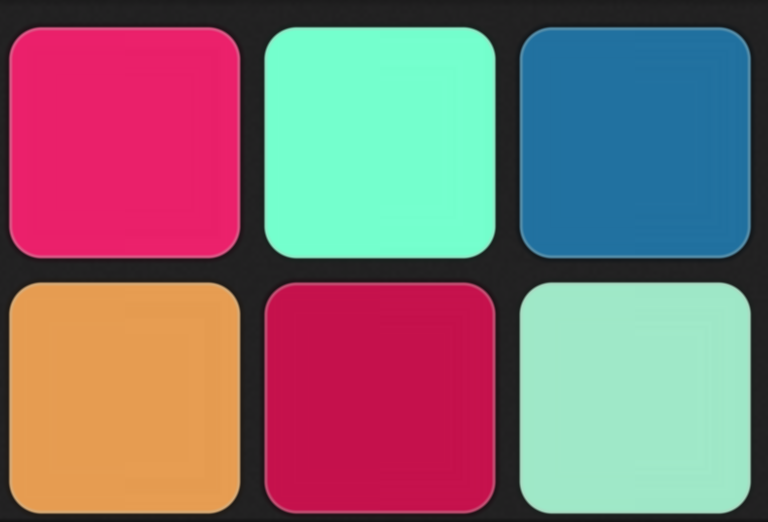
This pattern is drawn by a WebGL 2 fragment shader. Its source:

```glsl
#version 300 es
precision highp float;
// Six flat rounded tiles, three across and two down, on a charcoal ground.
// Each tile is a rounded-box distance field with a thin pale rim, a dark
// tinted halo outside it, and faint square banding. Unit: canvas height.

uniform vec2 u_resolution;
out vec4 outColor;

const vec2  GRID         = vec2(3.0, 2.0);
const float PITCH        = 0.489;              // distance between tile centres
const float HALF_SIZE    = 0.2212;             // half the side of a tile
const float RADIUS       = 0.062;              // corner radius
const vec2  GRID_SHIFT   = vec2(-0.0077, -0.018); // grid centre from canvas centre
const float SOFTNESS     = 0.0030;             // edge blur
const float RIM_WIDTH    = 0.0055;
const float RIM_STRENGTH = 0.34;
const float HALO_WIDTH   = 0.013;
const float HALO_DARKEN  = 0.55;
const float HALO_TINT    = 0.07;
const float BAND_WIDTH   = 0.0065;
const float BAND_AMOUNT  = 0.012;
const float GRAIN_SIZE   = 0.0077;
const float GRAIN_AMOUNT = 0.010;

const vec3 CHARCOAL  = vec3(0.132, 0.130, 0.132);
const vec3 RIM_COLOR = vec3(0.74, 0.78, 0.74);

// Bottom row first, left to right.
const vec3 TILE_COLORS[6] = vec3[6](
  vec3(0.902, 0.612, 0.318),   // orange
  vec3(0.773, 0.067, 0.298),   // crimson
  vec3(0.624, 0.910, 0.784),   // pale mint
  vec3(0.918, 0.125, 0.416),   // pink
  vec3(0.455, 1.000, 0.804),   // bright mint
  vec3(0.130, 0.443, 0.627)    // blue
);

float hash(vec2 p) {
  vec3 q = fract(vec3(p.xyx) * 0.1031);
  q += dot(q, q.yzx + 33.33);
  return fract((q.x + q.y) * q.z);
}

float valueNoise(vec2 p) {
  vec2 i = floor(p), f = fract(p);
  f = f * f * (3.0 - 2.0 * f);
  return mix(mix(hash(i), hash(i + vec2(1.0, 0.0)), f.x),
             mix(hash(i + vec2(0.0, 1.0)), hash(i + 1.0), f.x), f.y);
}

float roundedBox(vec2 p, float halfSize, float radius) {
  vec2 q = abs(p) - halfSize + radius;
  return length(max(q, 0.0)) + min(max(q.x, q.y), 0.0) - radius;
}

void main() {
  float pixel = 1.0 / u_resolution.y;
  vec2 uv = gl_FragCoord.xy * pixel;
  vec2 center = 0.5 * vec2(u_resolution.x * pixel, 1.0) + GRID_SHIFT;

  // Nearest tile, limited to the grid
  vec2 gridPos = (uv - center) / PITCH + 0.5 * GRID;
  vec2 cell = clamp(floor(gridPos), vec2(0.0), GRID - 1.0);
  vec2 local = (gridPos - cell - 0.5) * PITCH;
  int index = int(cell.x + cell.y * GRID.x);
  vec3 tileColor = TILE_COLORS[index];

  float dist = roundedBox(local, HALF_SIZE, RADIUS);
  float blur = max(SOFTNESS, pixel);

  // Ground with the tinted halo, darkening along the top and bottom edges
  float grain = valueNoise(uv / GRAIN_SIZE) - 0.5;
  vec3 ground = CHARCOAL + GRAIN_AMOUNT * grain;
  float halo = 1.0 - smoothstep(0.0, HALO_WIDTH, dist);
  ground *= 1.0 - HALO_DARKEN * halo;
  ground += HALO_TINT * halo * tileColor;
  ground *= mix(0.6, 1.0, smoothstep(0.0, 0.010, uv.y));
  ground *= mix(0.85, 1.0, smoothstep(0.0, 0.016, 1.0 - uv.y));

  // Tile face: square bands, stronger to the right, then the rim
  float ring = max(abs(local.x), abs(local.y));
  float band = valueNoise(vec2(ring / BAND_WIDTH, float(index) * 7.0)) - 0.5;
  float bandMask = smoothstep(0.08, 0.16, ring) * mix(0.4, 1.0, step(0.0, local.x));
  vec3 face = tileColor + BAND_AMOUNT * band * bandMask;
  float rim = smoothstep(-RIM_WIDTH - blur, -RIM_WIDTH + blur, dist);
  face = mix(face, RIM_COLOR, RIM_STRENGTH * rim);

  float cover = 1.0 - smoothstep(-blur, blur, dist);
  outColor = vec4(mix(ground, face, cover), 1.0);
}
```
